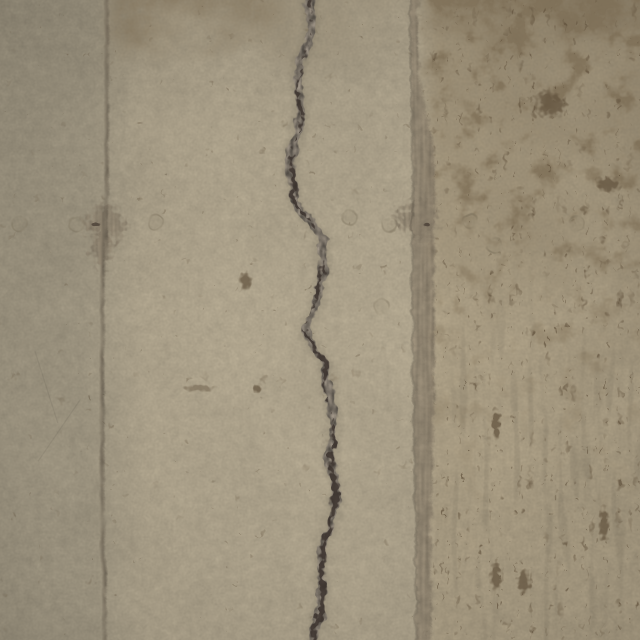
Give the GLSL for this texture, as a WebGL 1 fragment shader.

```glsl
precision highp float;
// Weathered concrete wall with a winding crack, two seams, tie marks and pitted stains.
uniform vec2 u_resolution;

vec2 hash2(vec2 p) {
  p = vec2(dot(p, vec2(127.1, 311.7)), dot(p, vec2(269.5, 183.3)));
  return fract(sin(p) * 43758.5);
}

float corner(vec2 cell, vec2 o, vec2 f) {
  return dot(hash2(cell + o) * 2.0 - 1.0, f - o);
}

// Gradient noise
float noise(vec2 p) {
  vec2 i = floor(p), f = fract(p), u = f * f * (3.0 - 2.0 * f);
  return mix(mix(corner(i, vec2(0), f), corner(i, vec2(1, 0), f), u.x),
             mix(corner(i, vec2(0, 1), f), corner(i, vec2(1), f), u.x), u.y);
}

float fbm(vec2 p) {
  float sum = 0.0, amp = 0.6;
  for (int i = 0; i < 4; i++) {
    sum += amp * noise(p);
    p = p * 2.03 + 17.3;
    amp *= 0.5;
  }
  return sum;
}

// Soft ragged pits of random size in some of the grid cells
float pits(vec2 p, vec2 grid, float density) {
  vec2 q = p * grid + 0.4 * vec2(noise(p * 120.0), noise(p * 120.0 + 31.0));
  vec2 id = floor(q), r = hash2(id), s = hash2(id + 57.0);
  float size = mix(0.1, 0.28, s.x * s.x);
  float d = length((fract(q) - 0.3 - 0.4 * r) * vec2(1.0 + s.y, 1));
  return smoothstep(size, size * 0.1, d) * step(s.y, density) * (0.3 + 0.7 * r.x);
}

float blot(vec2 p, float x, float y, float w, float h) {
  float d = length((p - vec2(x, y)) / vec2(w, h));
  return smoothstep(1.2, 0.5, d + 0.8 * noise(p * 150.0) + 0.4 * noise(p * 45.0));
}

float ring(vec2 p, float x, float y) {
  float d = length(p - vec2(x, y)) + 0.004 * noise(p * 80.0);
  float rim = smoothstep(0.003, 0.0, abs(d - 0.0115));
  return rim * (0.5 + 1.3 * noise(p * 55.0 + x * 90.0)) + 0.2 * smoothstep(0.013, 0.008, d);
}

float scratch(vec2 p, vec2 a, vec2 ab) {
  float h = clamp(dot(p - a, ab) / dot(ab, ab), 0.0, 1.0);
  return smoothstep(0.002, 0.0, length(p - a - ab * h));
}

// Sideways drift of the crack as it descends
float crackCenter(float y) {
  float x = 0.485 - 0.02 * smoothstep(0.05, 0.115, y);
  x += 0.005 * smoothstep(0.12, 0.17, y) - 0.016 * smoothstep(0.17, 0.265, y);
  x += 0.007 * smoothstep(0.265, 0.31, y) + 0.043 * smoothstep(0.31, 0.38, y);
  x -= 0.01 * smoothstep(0.42, 0.475, y) + 0.014 * smoothstep(0.475, 0.51, y);
  x += 0.028 * smoothstep(0.52, 0.575, y) + 0.013 * smoothstep(0.575, 0.66, y);
  x -= 0.005 * smoothstep(0.66, 0.71, y) - 0.009 * smoothstep(0.72, 0.765, y);
  x -= 0.023 * smoothstep(0.78, 0.87, y) + 0.012 * smoothstep(0.94, 1.0, y);
  return x;
}

void main() {
  vec2 p = gl_FragCoord.xy / u_resolution;
  p.y = 1.0 - p.y; // y runs down the wall
  float cloud = fbm(p * 7.0), patchy = fbm(p * 24.0 + 5.0), grit = fbm(p * 75.0);
  float right = smoothstep(0.645, 0.69, p.x);

  // Panels and broad shading
  vec3 col = mix(vec3(0.625, 0.59, 0.51), vec3(0.678, 0.636, 0.546), smoothstep(0.12, 0.24, p.x));
  col = mix(col, vec3(0.67, 0.62, 0.52), right);
  vec2 off = p - vec2(0.5, 0.55);
  col *= 1.0 - 0.26 * dot(off, off) + 0.06 * cloud + 0.05 * patchy + 0.09 * grit;
  col *= 1.0 + 0.05 * noise(p * 240.0);

  // Brown mottled stains at the top and over the right panel
  float stain = smoothstep(0.1, 0.0, p.y + 0.2 * cloud) * smoothstep(0.15, 0.2, p.x);
  stain *= 0.45 - 0.35 * smoothstep(0.38, 0.48, p.x) * (1.0 - right);
  stain += 0.25 * right * smoothstep(0.7, 0.0, p.y + 0.5 * cloud);
  stain += 0.4 * right * smoothstep(0.0, 0.3, patchy) * smoothstep(1.0, 0.2, p.y);
  stain *= 1.0 + 1.2 * patchy + 0.9 * grit;
  col = mix(col, vec3(0.47, 0.41, 0.315), clamp(stain, 0.0, 0.75));
  float streak = smoothstep(0.0, 0.4, noise(p * vec2(85, 9)));
  col *= 1.0 - 0.06 * streak * right * smoothstep(0.35, 0.6, p.y);

  // Scattered pits, longer and denser on the right, and larger blots
  float pit = pits(p + 0.13, vec2(36, 21), 0.5) + pits(p + 0.71, vec2(60, 42), 0.5);
  pit = right * (pit + pits(p + 0.29, vec2(45, 14), 0.35));
  pit += 0.6 * pits(p, vec2(26, 28), 0.2) + 0.5 * pits(p + 0.37, vec2(52), 0.15);
  pit *= 0.8 + 1.2 * patchy;
  pit += blot(p, 0.859, 0.163, 0.024, 0.02) + blot(p, 0.95, 0.288, 0.018, 0.012);
  pit += blot(p, 0.384, 0.44, 0.01, 0.014) + blot(p, 0.403, 0.608, 0.007, 0.007);
  pit += blot(p, 0.775, 0.662, 0.007, 0.026) + blot(p, 0.944, 0.82, 0.008, 0.026);
  pit += blot(p, 0.818, 0.908, 0.01, 0.02) + blot(p, 0.775, 0.902, 0.008, 0.024);
  pit += 0.6 * blot(p, 0.31, 0.607, 0.023, 0.006);
  col = mix(col, vec3(0.37, 0.31, 0.23), 0.7 * clamp(pit, 0.0, 1.0));

  // Scratches on the left panel
  float lines = scratch(p, vec2(0.06, 0.72), vec2(0.065, -0.095));
  col *= 1.0 - 0.06 * (lines + scratch(p, vec2(0.055, 0.55), vec2(0.035, 0.11)));

  // Tie marks
  float ties = ring(p, 0.03, 0.35) + ring(p, 0.12, 0.35) + ring(p, 0.243, 0.347);
  ties += ring(p, 0.547, 0.34) + ring(p, 0.608, 0.351) + ring(p, 0.596, 0.479);
  ties += ring(p, 0.735, 0.346) + ring(p, 0.901, 0.349) + ring(p, 0.772, 0.384);
  col = mix(col, vec3(0.46, 0.42, 0.34), 0.5 * clamp(ties, 0.0, 1.0));

  // Seams with mortar patches and dark slots
  float wob = 0.005 * noise(p * vec2(10, 38)) + 0.008 * grit;
  float leftX = 0.167 - 0.007 * smoothstep(0.25, 0.45, p.y) + 0.004 * smoothstep(0.8, 0.95, p.y);
  float leftSeam = smoothstep(0.006, 0.0, abs(p.x - leftX + 0.5 * wob)) * (0.8 + 1.2 * patchy);
  float wide = smoothstep(0.1, 0.25, p.y);
  float halfWidth = 0.006 + 0.011 * wide - 0.005 * smoothstep(0.55, 0.85, p.y);
  float across = p.x - 0.648 - 0.014 * wide + wob;
  float seams = 0.7 * leftSeam + 0.75 * smoothstep(0.004, -0.004, abs(across) - halfWidth);
  float patches = blot(p, 0.165, 0.35, 0.034, 0.03) + blot(p, 0.158, 0.385, 0.019, 0.032);
  patches += blot(p, 0.65, 0.341, 0.036, 0.027);
  vec3 mortar = vec3(0.515, 0.47, 0.4) * (1.0 + 0.2 * grit + 0.25 * noise(p * vec2(200, 14)));
  col = mix(col, mortar, clamp(seams + 0.7 * patches, 0.0, 0.85));
  col *= 1.0 - 0.12 * smoothstep(0.004, 0.0, abs(across + halfWidth)) - 0.15 * leftSeam;
  float slots = blot(p, 0.15, 0.351, 0.006, 0.003) + blot(p, 0.668, 0.351, 0.006, 0.003);
  col = mix(col, vec3(0.25, 0.21, 0.18), 0.7 * slots);

  // Crack: grey broken faces beside a ragged dark gap
  float side = p.x - crackCenter(p.y) + 0.009 * noise(p * 50.0) + 0.006 * noise(p * 130.0);
  float reach = 0.0085 + 0.004 * noise(vec2(p.y * 30.0, 4.5));
  col *= 1.0 - 0.07 * smoothstep(0.02, 0.005, abs(side));
  vec3 face = vec3(0.46, 0.43, 0.39) * (1.0 + 0.7 * noise(p * vec2(170, 90)) + 0.3 * grit);
  float gap = abs(side - 0.014 * noise(vec2(p.y * 19.0, 8.3))) + 0.008 * noise(p * 140.0);
  gap -= 0.0025 + 0.011 * noise(vec2(p.y * 15.0, 2.7));
  face = mix(face, vec3(0.23, 0.195, 0.175), 0.85 * smoothstep(0.002, -0.002, gap));
  col = mix(col, face, smoothstep(reach, reach - 0.004, abs(side)));

  gl_FragColor = vec4(col, 1);
}
```
